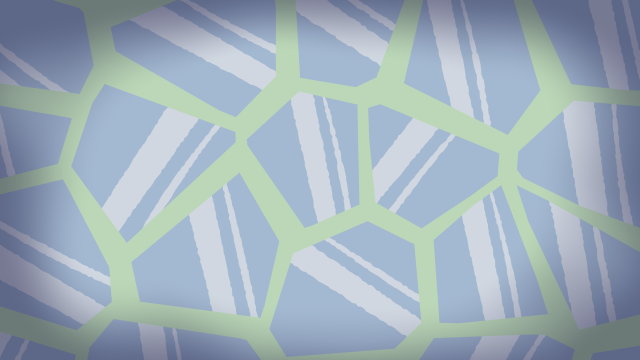
Give the GLSL for this background, as a WebGL 2 fragment shader.

```glsl
#version 300 es
precision highp float;
// Scattered blue glass shards with brushed highlights on pale green, under a dusky vignette.

uniform vec2 u_resolution;
out vec4 fragColor;

// Colours
const vec3 GROUND = vec3(0.735, 0.845, 0.720);
const vec3 GLASS = vec3(0.640, 0.722, 0.820);
const vec3 HIGHLIGHT = vec3(0.815, 0.845, 0.882);
const vec3 DUSK_TINT = vec3(0.570, 0.560, 0.650);

// Shards, in units of the canvas height
const vec2 CELL = vec2(0.40, 0.36);
const vec2 GRID_SHIFT = vec2(0.13, 0.31);
const float JITTER = 0.72;
const float GAP_MIN = 0.016;      // half gap between shards
const float GAP_MAX = 0.040;
const float EDGE_TILT = 0.13;     // radians
const float SAFE_GAP = 0.013;

// Highlights
const float WIDE_HALF = 0.037;
const float THIN_HALF = 0.0105;
const float THIN_OFFSET = 0.082;
const float THIN_BEND = 0.22;
const float ROUGHNESS = 0.0045;
const float BRISTLE_FREQ = 110.0;

// Vignette
const float DUSK_START = 0.70;
const float DUSK_END = 1.12;
const float DUSK_BLOTCH = 0.16;

vec2 hash2(vec2 p) {
    vec3 q = fract(p.xyx * vec3(0.1031, 0.1030, 0.0973));
    q += dot(q, q.yzx + 33.33);
    return fract((q.xx + q.yz) * q.zy);
}

float noise(vec2 p) {
    vec2 i = floor(p), f = fract(p);
    f = f * f * (3.0 - 2.0 * f);
    float low = mix(hash2(i).x, hash2(i + vec2(1, 0)).x, f.x);
    float high = mix(hash2(i + vec2(0, 1)).x, hash2(i + vec2(1, 1)).x, f.x);
    return mix(low, high, f.y);
}

vec2 seedOf(vec2 cell) {
    return (cell + 0.5 + JITTER * (hash2(cell + 41.0) - 0.5)) * CELL;
}

vec2 rotate(vec2 v, float a) {
    float c = cos(a), s = sin(a);
    return vec2(c * v.x - s * v.y, s * v.x + c * v.y);
}

// Cell whose seed lies nearest to p
vec2 nearestCell(vec2 p) {
    vec2 home = floor(p / CELL), best = home;
    float bestDist = 1e3;
    for (int y = -2; y <= 2; y++)
    for (int x = -2; x <= 2; x++) {
        vec2 cell = home + vec2(x, y);
        float d = distance(p, seedOf(cell));
        if (d < bestDist) { bestDist = d; best = cell; }
    }
    return best;
}

// Distance inside the shard of a cell, negative in the gaps
float shardDepth(vec2 p, vec2 cell) {
    vec2 seed = seedOf(cell);
    float depth = 1e3;
    for (int y = -2; y <= 2; y++)
    for (int x = -2; x <= 2; x++) {
        if (x == 0 && y == 0) continue;
        vec2 other = cell + vec2(x, y);
        vec2 otherSeed = seedOf(other);
        vec2 normal = normalize(otherSeed - seed);
        vec2 toEdge = 0.5 * (seed + otherSeed) - p;
        vec2 rnd = hash2(cell * 7.0 + other * 13.0 + 97.0);
        vec2 tilted = rotate(normal, EDGE_TILT * (2.0 * rnd.x - 1.0));
        depth = min(depth, dot(toEdge, normal) - SAFE_GAP);
        depth = min(depth, dot(toEdge, tilted) - mix(GAP_MIN, GAP_MAX, rnd.y));
    }
    return depth;
}

// Coverage of a wide and a thin brush stroke across the shard
float highlight(vec2 p, vec2 cell, float pixel) {
    vec2 rnd = hash2(cell + 173.0), rnd2 = hash2(cell + 311.0);
    // Three leaning families: rising, near upright, falling
    float angle = radians(58.0 + 44.0 * floor(3.0 * rnd.x) + 14.0 * (rnd.y - 0.5));
    vec2 q = rotate(p - seedOf(cell), -angle);
    float along = q.x;
    float across = -q.y + 0.025 + 0.03 * (rnd2.x - 0.5);
    float size = mix(0.8, 1.15, rnd2.y);

    float bristle = noise(vec2(along * BRISTLE_FREQ, floor(across * 25.0) + 60.0 * rnd.y)) - 0.5;
    float wide = abs(across) - WIDE_HALF * size * (1.0 + 0.5 * along);
    float bend = THIN_BEND * (2.0 * rnd2.x - 1.0) * along * along;
    float taper = 1.0 - 0.45 * smoothstep(-0.1, 0.2, along);
    float thin = abs(across - THIN_OFFSET * size - bend) - THIN_HALF * size * taper;
    float d = min(wide, thin) + ROUGHNESS * bristle;
    return 1.0 - smoothstep(-pixel, pixel, d);
}

void main() {
    vec2 uv = gl_FragCoord.xy / u_resolution;
    vec2 p = gl_FragCoord.xy / u_resolution.y;
    float pixel = 0.7 / u_resolution.y;

    // Shards and their highlights
    vec2 q = p + GRID_SHIFT;
    vec2 cell = nearestCell(q);
    float shard = smoothstep(-pixel, pixel, shardDepth(q, cell));
    vec3 glass = mix(GLASS, HIGHLIGHT, highlight(q, cell, pixel));
    vec3 color = mix(GROUND, glass, shard);

    // Blotchy rounded vignette
    vec2 rim = pow(abs(2.0 * uv - 1.0), vec2(3.0));
    float reach = pow(rim.x + rim.y, 1.0 / 3.0);
    reach += DUSK_BLOTCH * (noise(p * 4.0 + 9.0) - 0.5);
    color *= mix(vec3(1.0), DUSK_TINT, smoothstep(DUSK_START, DUSK_END, reach));

    fragColor = vec4(color, 1.0);
}
```
